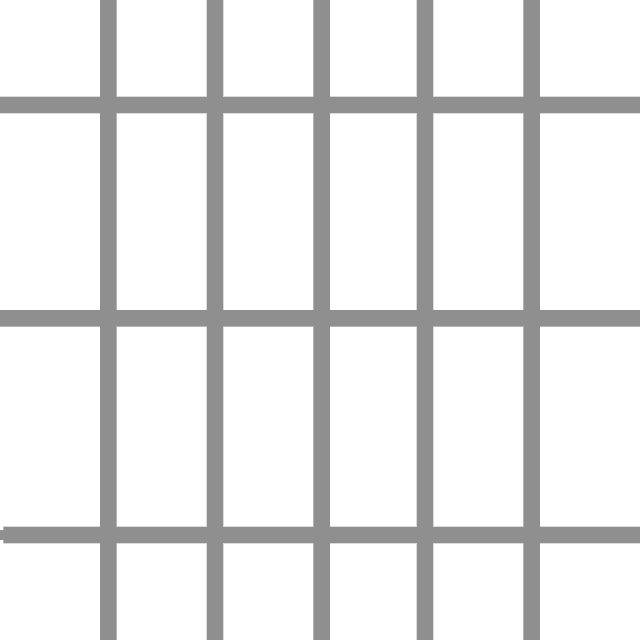
Reproduce this pattern procedurally as a three.js fragment shader.

```glsl
// Grey grid of five upright and three level bars on white, with one nicked bar end.
varying vec2 vUv;

// Box-filtered coverage of a signed distance, positive inside.
float cover(float inside, float pixel) {
  return clamp(inside / pixel + 0.5, 0.0, 1.0);
}

// Coverage of a bar about a centre line.
float bar(float coord, float centre, float halfWidth, float pixel) {
  return cover(halfWidth - abs(coord - centre), pixel);
}

void main() {
  // The canvas is 192 units wide; bars snap to whole units.
  vec2 p = vUv * 192.0;
  vec2 pixel = max(fwidth(p), vec2(0.0001));
  float ink = 0.0;

  // Upright bars
  for (int i = 1; i <= 5; i++) {
    float centre = floor(float(i) * 31.8 + 0.7) + 0.5;
    ink = max(ink, bar(p.x, centre, 2.5, pixel.x));
  }

  // Level bars; the lowest narrows at its left tip
  for (int i = 0; i < 3; i++) {
    float centre = floor(float(i) * 64.5 + 31.7) + 0.5;
    float full = bar(p.y, centre, 2.5, pixel.y);
    float tip = bar(p.y, centre, 1.5, pixel.y);
    float body = i == 0 ? cover(p.x - 1.0, pixel.x) : 1.0;
    ink = max(ink, mix(tip, full, body));
  }

  gl_FragColor = vec4(mix(vec3(1.0), vec3(0.56), ink), 1.0);
}
```
